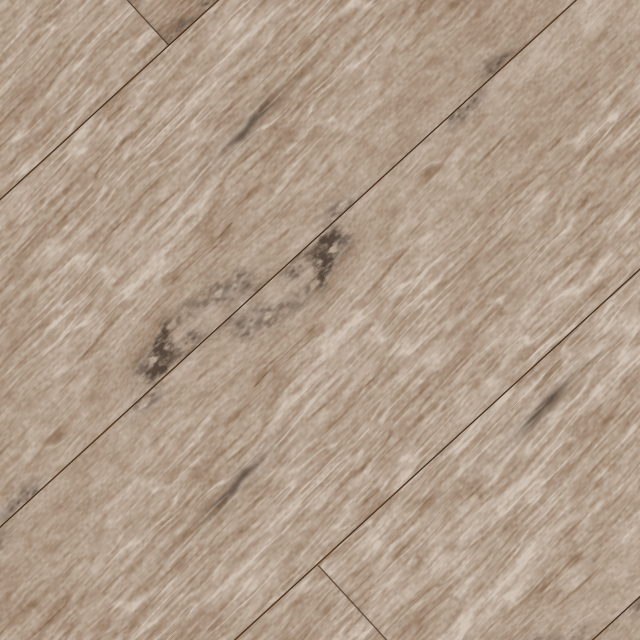
Give the GLSL for this texture, as a WebGL 1 fragment shader.

```glsl
precision highp float;

uniform vec2 u_resolution;

const float ANGLE = 0.741;
const float PLANK_WIDTH = 0.3775;
const float PLANK_LENGTH = 2.0;
const float FIRST_SEAM = 0.130;
const float FIRST_JOINT = -0.637;
const float STAGGER = -0.5413;
const float PRINT_CENTRE = 0.634;
const float SEAM_HALF = 0.001;
const float GRAIN_TILT = 0.06;
const vec2 KNOT_POS = vec2(-0.074, 0.0);
const vec2 KNOT_SHIFT = vec2(-0.17, 0.33);
const vec2 KNOT_SIZE = vec2(0.10, 0.052);
const vec2 CRACK_POS = vec2(0.197, 0.201);
const vec2 CRACK_SHIFT = vec2(-0.04, -0.12);
const vec2 CRACK_SIZE = vec2(0.042, 0.006);
const vec2 MARK_SIZE = vec2(0.034, 0.012);
const vec3 TAN = vec3(0.575, 0.470, 0.380);
const vec3 PALE = vec3(0.785, 0.727, 0.670);
const vec3 KNOT_COLOR = vec3(0.29, 0.235, 0.195);
const vec3 SEAM_COLOR = vec3(0.20, 0.13, 0.08);
const vec3 SEAM_WORN = vec3(0.43, 0.26, 0.12);

float hash(vec2 p) {
  vec3 h = fract(p.xyx * 0.1031);
  h += dot(h, h.yzx + 33.33);
  return fract((h.x + h.y) * h.z);
}

float noise(vec2 p) {
  vec2 i = floor(p);
  vec2 f = fract(p);
  f = f * f * (3.0 - 2.0 * f);
  return mix(mix(hash(i), hash(i + vec2(1.0, 0.0)), f.x),
             mix(hash(i + vec2(0.0, 1.0)), hash(i + 1.0), f.x), f.y);
}

float fbm(vec2 p) {
  float sum = 0.0;
  float amp = 0.53;
  for (int i = 0; i < 4; i++) {
    sum += amp * noise(p);
    p = p * 2.03 + 7.1;
    amp *= 0.5;
  }
  return sum;
}

// Thin lines where stretched noise crosses its middle
float hairlines(vec2 p, float thin) {
  return smoothstep(thin, 1.0, 1.0 - abs(2.0 * noise(p) - 1.0));
}

float blob(vec2 d) {
  return exp(-dot(d, d));
}

// Dark knot, crack and edge marks printed on a plank
float blemishes(vec2 q, vec2 knot, float pair, vec2 seed) {
  vec2 s = q + seed;
  vec2 warp = vec2(fbm(s * 32.0), fbm(s * 32.0 + 40.0)) - 0.5;
  float scratch = smoothstep(0.25, 0.7, fbm(s * vec2(55.0, 100.0)));
  scratch *= 0.45 + 0.8 * noise(s * vec2(120.0, 230.0));

  vec2 k = knot + 0.05 * warp;
  float rim = (length(k / KNOT_SIZE) - 1.0) * 3.2;
  float arm = mix(1.0, 0.45, smoothstep(-0.06, 0.01, k.x));
  float dark = 1.1 * exp(-rim * rim) * arm * scratch;

  vec2 c = q - CRACK_POS - CRACK_SHIFT * pair;
  c.y -= GRAIN_TILT * c.x;
  c += 0.01 * warp;
  float split = 0.45 + 0.75 * noise(s * vec2(30.0, 260.0));
  dark += split * (0.8 * blob(c / CRACK_SIZE) + 0.2 * blob(c / CRACK_SIZE / 2.4));

  for (int i = 0; i < 4; i++) {
    float n = float(i);
    float jitter = hash(vec2(n, pair + 5.0)) - 0.5;
    vec2 m = q - vec2(-0.45 + 0.34 * n + 0.05 * jitter, 0.009);
    dark += (0.8 + 0.3 * jitter) * scratch * blob((m + 0.025 * warp) / MARK_SIZE);
  }
  return dark;
}

// Light or dark value of the bare wood
float woodValue(vec2 q, vec2 knot, float tone, vec2 seed) {
  vec2 g = q + seed;
  float wave = fbm(g * vec2(5.0, 9.0)) - 0.5;
  g.y += 0.014 * wave - GRAIN_TILT * q.x - 0.025 * blob(knot / KNOT_SIZE / 1.5);
  g.y += 0.003 * (noise(g * vec2(24.0, 40.0)) - 0.5);
  float mottle = fbm(g * vec2(5.0, 15.0)) - 0.5;
  float blotch = fbm(g * vec2(26.0, 62.0) + 19.0) - 0.5;
  float streak = noise(g * vec2(11.0, 135.0)) - 0.5;
  float fine = noise(g * vec2(32.0, 270.0)) - 0.5;
  float speckle = noise(g * vec2(170.0, 260.0)) - 0.5;
  float coarse = mix(0.45, 1.0, smoothstep(0.03, 0.18, q.y + 0.2 * wave));
  float patches = smoothstep(0.36, 0.62, fbm(g * vec2(9.0, 22.0) + 5.0));
  float pores = hairlines(g * vec2(12.0, 88.0) + 31.0, 0.72) * patches;
  float cuts = hairlines(g * vec2(15.0, 75.0) + 83.0, 0.76) * (1.0 - patches);
  float flecks = smoothstep(0.74, 0.95, noise(g * vec2(17.0, 120.0) + 63.0))
               * smoothstep(0.5, 0.66, fbm(g * vec2(8.0, 20.0) + 11.0));

  float value = 0.53 - 0.25 * (tone - 0.5) + 0.46 * mottle + 0.48 * blotch;
  value += coarse * (0.36 * streak + 0.52 * fine + 0.38 * pores - 0.26 * cuts);
  value += 0.32 * speckle - 0.45 * flecks;
  return value + 0.10 * exp(-q.y * 11.0);
}

void main() {
  vec2 p = gl_FragCoord.xy / u_resolution.y;
  float px = 1.0 / u_resolution.y;
  float along = dot(p, vec2(cos(ANGLE), sin(ANGLE)));
  float across = dot(p, vec2(-sin(ANGLE), cos(ANGLE))) - FIRST_SEAM;

  // Staggered planks, printed in pairs turned half round
  float rowPos = across / PLANK_WIDTH;
  float row = floor(rowPos);
  float colPos = (along - FIRST_JOINT - STAGGER * row) / PLANK_LENGTH;
  float col = floor(colPos);
  float pair = floor((row + 1.0) * 0.5);
  float turn = 1.0 - 2.0 * mod(row, 2.0);
  vec2 q = turn * vec2(along - PRINT_CENTRE, across - 2.0 * PLANK_WIDTH * pair);
  vec2 seed = vec2(3.7 * pair + 2.3 * col + 9.0, 1.9 * pair + 4.1 * col + 12.0);
  vec2 knot = q - KNOT_POS - KNOT_SHIFT * col;
  float tone = fract(0.5 + 0.1 * row + 0.36 * col);

  float value = woodValue(q, knot, tone, seed);
  vec3 color = mix(TAN, PALE, clamp(value, -0.4, 1.15));
  color = mix(color, KNOT_COLOR, min(blemishes(q, knot, pair, seed), 0.88));

  // Thin worn seams with a faint shadow
  float seam = abs(fract(rowPos + 0.5) - 0.5) * PLANK_WIDTH;
  float joint = abs(fract(colPos + 0.5) - 0.5) * PLANK_LENGTH;
  float wear = noise(p * 24.0);
  float halfWidth = SEAM_HALF * (0.8 + 0.4 * wear);
  float line = 1.0 - smoothstep(halfWidth - 0.5 * px, halfWidth + 0.6 * px, seam);
  float butt = 1.0 - smoothstep(halfWidth - 0.5 * px, halfWidth + 0.6 * px, joint);
  color *= 1.0 - 0.08 * exp(-min(seam, joint) / 0.003);
  vec3 seamColor = mix(SEAM_COLOR, SEAM_WORN, 0.7 * wear);
  color = mix(color, seamColor, max(0.92 * line, 0.65 * butt));

  gl_FragColor = vec4(color, 1.0);
}
```
